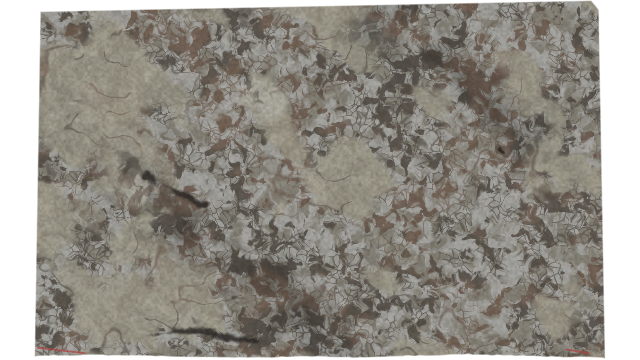
This texture is drawn by a Shadertoy shader. Its source:

```glsl
const vec3 PALE_GREY  = vec3(0.620, 0.618, 0.602);
const vec3 WARM_GREY  = vec3(0.500, 0.485, 0.445);
const vec3 CREAM      = vec3(0.605, 0.588, 0.525);
const vec3 CHALK      = vec3(0.670, 0.660, 0.620);
const vec3 DARK_BROWN = vec3(0.300, 0.275, 0.245);
const vec3 RUST       = vec3(0.410, 0.335, 0.285);
const vec3 CAVITY     = vec3(0.170, 0.155, 0.145);
const vec3 RED_MARK   = vec3(0.680, 0.260, 0.260);

float hash(vec2 p) {
    vec3 q = fract(p.xyx * 0.1031);
    q += dot(q, q.yzx + 33.33);
    return fract((q.x + q.y) * q.z);
}

float noise(vec2 p) {
    vec2 i = floor(p), f = fract(p);
    f = f * f * (3.0 - 2.0 * f);
    return mix(mix(hash(i), hash(i + vec2(1, 0)), f.x),
               mix(hash(i + vec2(0, 1)), hash(i + vec2(1, 1)), f.x), f.y);
}

float fbm(vec2 p) {
    float sum = 0.0, amp = 0.533;
    for (int i = 0; i < 4; i++) {
        sum += amp * noise(p);
        p = mat2(1.6, 1.2, -1.2, 1.6) * p + 7.3;
        amp *= 0.5;
    }
    return sum;
}

// x: gap to the nearest cell border, y: random tone of the cell
vec2 crystals(vec2 p) {
    vec2 cell = floor(p);
    float near = 9.0, second = 9.0, tone = 0.0;
    for (int y = -1; y <= 1; y++)
    for (int x = -1; x <= 1; x++) {
        vec2 id = cell + vec2(x, y);
        float d = length(id + vec2(hash(id), hash(id + 51.7)) - p);
        if (d < near) { second = near; near = d; tone = hash(id + 9.1); }
        else second = min(second, d);
    }
    return vec2(second - near, tone);
}

float segment(vec2 p, vec2 a, vec2 b) {
    vec2 ab = b - a;
    return length(p - a - ab * clamp(dot(p - a, ab) / dot(ab, ab), 0.0, 1.0));
}

// Soft stroke that fades from its core to the given radius
float stroke(vec2 p, vec2 a, vec2 b, float core, float radius) {
    return 1.0 - smoothstep(core, radius, segment(p, a, b));
}

// Thin line where a noise field crosses its middle value
float vein(vec2 p, float width) {
    return 1.0 - smoothstep(0.0, width, abs(noise(p) - 0.5));
}

// Signed distance to a line, positive on its left
float leftOf(vec2 p, vec2 a, vec2 b) {
    vec2 n = normalize(b - a);
    return dot(p - a, vec2(-n.y, n.x));
}

float slabDistance(vec2 p) {
    float chip = 0.012 * (noise(vec2(p.x * 7.0, 3.0)) - 0.5) + 0.003 * noise(p * 60.0);
    vec2 bl = vec2(0.097, 0.012), br = vec2(1.680, 0.012);
    vec2 tr = vec2(1.662, 0.998), tl = vec2(0.113, 0.967);
    float sides = min(leftOf(p, br, tr), leftOf(p, tl, bl));
    float ends = min(leftOf(p, bl, br) + chip, leftOf(p, tr, tl));
    float nick = leftOf(p, vec2(1.665, 0.970), vec2(1.640, 1.000));
    return min(min(sides, ends), nick);
}

vec3 stone(vec2 p) {
    vec2 warp = vec2(fbm(p * 9.0), fbm(p * 9.0 + 31.0)) - 0.5;
    vec2 q = p + 0.09 * warp;
    vec2 fine = p + 0.022 * (vec2(noise(p * 42.0), noise(p * 42.0 + 19.0)) - 0.5);

    // Broad zones: cream feldspar and dark diagonal bands
    vec2 along = mat2(0.8, 0.6, -0.6, 0.8) * q;
    float cream = smoothstep(0.52, 0.61, fbm(along * vec2(4.2, 6.0) + 4.0));
    float band = max(stroke(q, vec2(1.07, 0.96), vec2(1.43, 0.62), 0.01, 0.15),
                     stroke(q, vec2(0.30, 0.53), vec2(0.92, 0.06), 0.01, 0.12));
    band *= smoothstep(0.25, 0.60, fbm(p * 13.0 + 8.0));
    cream *= 1.0 - 0.8 * band;

    // Crystal bed
    vec2 cell = crystals(fine * 52.0);
    float tone = 0.5 * cell.y + 0.5 * smoothstep(0.32, 0.66, fbm(fine * 32.0));
    vec3 col = mix(WARM_GREY, PALE_GREY, smoothstep(0.15, 0.75, tone));
    vec3 creamTone = CREAM * (0.89 + 0.19 * fbm(along * vec2(20.0, 38.0)));
    col = mix(col, creamTone, 0.88 * cream);

    // Brown flecks and broken seams between the crystals
    float rusty = smoothstep(0.42, 0.64, fbm(p * 11.0 + 60.0));
    vec3 brown = mix(DARK_BROWN, RUST, rusty);
    float cluster = fbm(q * 12.0 + 22.0) - 0.5 + 0.35 * band;
    float fleck = smoothstep(0.52, 0.66, fbm(fine * 46.0 + 12.0) + 0.35 * cluster);
    float seam = (1.0 - smoothstep(0.03, 0.24, cell.x))
               * smoothstep(0.40, 0.60, fbm(p * 24.0 + 5.0) + 0.3 * cluster);
    float crack = vein(q * 15.0, 0.045) * smoothstep(0.48, 0.62, noise(p * 18.0 + 40.0));
    float mineral = max(fleck, 0.7 * seam) * (1.0 - 0.84 * cream);
    col = mix(col, brown, 0.85 * max(mineral, 0.65 * crack));
    col *= 1.0 - 0.20 * band;

    // Chalky blocks and dark cavities
    float chalk = max(stroke(q, vec2(0.36, 0.52), vec2(0.39, 0.45), 0.020, 0.032),
                      stroke(q, vec2(0.70, 0.72), vec2(0.76, 0.69), 0.025, 0.055));
    col = mix(col, CHALK, 0.75 * chalk * (1.0 - 0.6 * fleck));
    vec2 r = p + 0.045 * (vec2(fbm(p * 22.0), fbm(p * 22.0 + 13.0)) - 0.5);
    float hole = max(stroke(r, vec2(0.40, 0.52), vec2(0.56, 0.43), 0.004, 0.018),
                     stroke(r, vec2(0.39, 0.085), vec2(0.70, 0.055), 0.001, 0.014));
    hole *= smoothstep(0.35, 0.55, noise(p * 20.0 + 3.0));
    hole = max(hole, stroke(r, vec2(1.395, 0.585), vec2(1.405, 0.580), 0.003, 0.009));
    col = mix(col, CAVITY, 0.85 * hole);

    // Fine grain
    return col * (0.93 + 0.14 * noise(p * 150.0));
}

void mainImage(out vec4 fragColor, in vec2 fragCoord) {
    vec2 p = fragCoord / iResolution.y;
    float px = 1.0 / iResolution.y;
    vec3 col = stone(p);
    float mark = max(stroke(p, vec2(0.105, 0.034), vec2(0.235, 0.019), 0.001, 0.004),
                     stroke(p, vec2(1.575, 0.029), vec2(1.635, 0.019), 0.001, 0.004));
    col = mix(col, RED_MARK, 0.7 * mark);
    float inside = smoothstep(-px, px, slabDistance(p));
    fragColor = vec4(mix(vec3(1.0), col, inside), 1.0);
}
```
